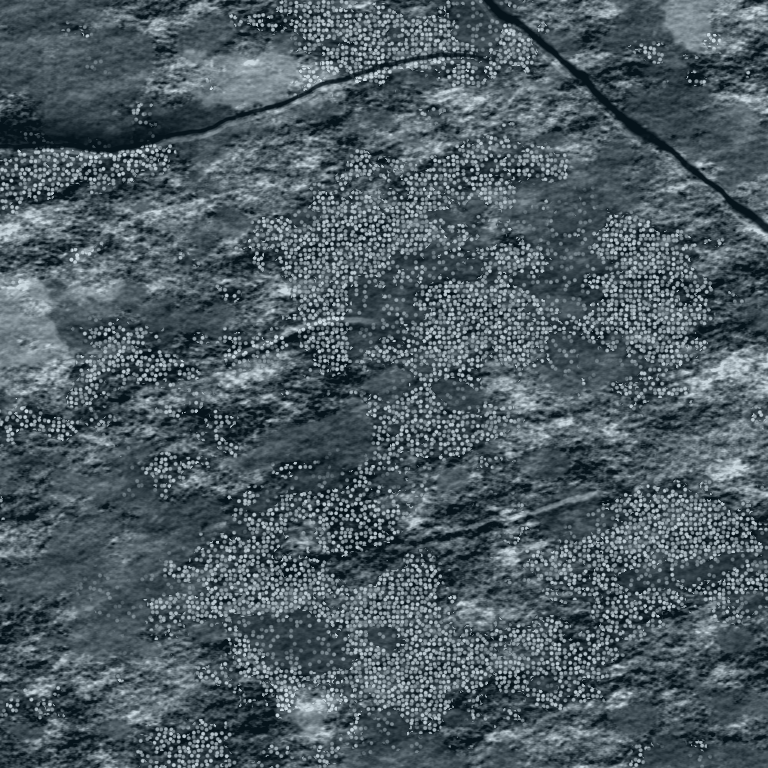
Write a three.js fragment shader that draws this texture.

```glsl
// Weathered slate-blue rock face with lichen, pale crusts, veins and cracks.
// Layered fbm gives mottling and relief lit from above; cellular dots give
// the lichen grains; wobbling curves give the seams. Tone is tinted last.

varying vec2 vUv;

const vec3 TINT_OFFSET = vec3(-0.048, 0.003, 0.031);
const vec2 LIGHT_STEP = vec2(-0.0015, 0.004);
const float GRAIN_SCALE = 165.0;

float hash(vec2 p) {
  return fract(sin(dot(p, vec2(127.1, 311.7))) * 43758.5453);
}

float noise(vec2 p) {
  vec2 cell = floor(p);
  vec2 f = fract(p);
  f = f * f * (3.0 - 2.0 * f);
  float low = mix(hash(cell), hash(cell + vec2(1.0, 0.0)), f.x);
  float high = mix(hash(cell + vec2(0.0, 1.0)), hash(cell + 1.0), f.x);
  return mix(low, high, f.y);
}

float fbm(vec2 p, float gain) {
  float sum = 0.0;
  float total = 0.0;
  float amp = 1.0;
  for (int i = 0; i < 5; i++) {
    sum += amp * noise(p);
    total += amp;
    amp *= gain;
    p = mat2(1.96, 0.28, -0.28, 1.96) * p + 17.3;
  }
  return sum / total;
}

// Soft ellipse whose rim is displaced by wobble
float blob(vec2 p, vec2 centre, vec2 radii, float wobble) {
  return 1.0 - smoothstep(0.75, 1.1, length((p - centre) / radii) + wobble);
}

// Stripe around a curve, given the height above it
float stripe(float height, float halfWidth) {
  return 1.0 - smoothstep(halfWidth * 0.4, halfWidth * 1.4, abs(height));
}

float span(float x, float start, float end) {
  return smoothstep(start, start + 0.05, x) * (1.0 - smoothstep(end - 0.05, end, x));
}

// Lichen grains: x is coverage, y is the brightness of the nearest grain
vec2 grains(vec2 p, float density) {
  vec2 cell = floor(p);
  float nearest = 9.0;
  float shade = 0.0;
  for (int j = -1; j <= 1; j++) {
    for (int i = -1; i <= 1; i++) {
      vec2 id = cell + vec2(float(i), float(j));
      vec2 seed = vec2(hash(id), hash(id + 41.7));
      float d = length(p - id - 0.15 - 0.7 * seed);
      d += 2.0 * step(density, hash(id + 83.1));
      if (d < nearest) {
        nearest = d;
        shade = hash(id + 9.4);
      }
    }
  }
  return vec2(1.0 - smoothstep(0.22, 0.6, nearest), shade);
}

// Smooth dark spots scattered one per cell
float spots(vec2 p, float scale, float wobble) {
  vec2 cell = floor(p * scale);
  vec2 centre = 0.35 + 0.3 * vec2(hash(cell + 5.2), hash(cell + 23.9));
  vec2 radii = vec2(0.3, 0.2) * (0.5 + 0.6 * hash(cell + 61.0));
  return blob(fract(p * scale), centre, radii, wobble) * step(0.6, hash(cell + 3.3));
}

float rockTone(vec2 p, float plate) {
  vec2 strata = vec2(p.x, p.y - 0.12 * p.x);
  float mottle = fbm(strata * vec2(9.0, 17.0), 0.72) - 0.5;
  vec2 stretch = vec2(24.0, 44.0);
  float relief = fbm(strata * stretch, 0.65) - fbm((strata + LIGHT_STEP) * stretch, 0.65);
  float grit = noise(p * vec2(250.0, 290.0)) - 0.5;
  float bleach = smoothstep(0.53, 0.72, fbm(strata * vec2(15.0, 29.0) + 50.0, 0.75));
  float detail = 0.8 * mottle + 1.45 * relief + 0.25 * grit + 0.32 * bleach;
  return 0.3 + detail * mix(1.0, 0.4, plate);
}

float lichenMask(vec2 p, float wobble) {
  float big = blob(p, vec2(0.50, 0.65), vec2(0.17, 0.11), wobble);
  big = max(big, blob(p, vec2(0.71, 0.62), vec2(0.20, 0.13), wobble));
  big = max(big, blob(p, vec2(0.91, 0.29), vec2(0.23, 0.09), wobble));
  big = max(big, blob(p, vec2(0.46, 0.15), vec2(0.22, 0.11), wobble));
  big = max(big, blob(p, vec2(0.52, 0.95), vec2(0.15, 0.06), wobble));
  float small = smoothstep(0.55, 0.64, fbm(p * vec2(7.0, 9.0) + 31.0, 0.6));
  return max(big, 0.8 * small);
}

float crustMask(vec2 p, float wobble) {
  float crust = blob(p, vec2(0.11, 0.65), vec2(0.045, 0.04), wobble);
  crust = max(crust, blob(p, vec2(0.02, 0.58), vec2(0.06, 0.09), wobble));
  crust = max(crust, blob(p, vec2(0.41, 0.08), vec2(0.065, 0.045), wobble));
  crust = max(crust, blob(p, vec2(0.34, 0.90), vec2(0.11, 0.035), wobble));
  return max(crust, blob(p, vec2(0.95, 0.97), vec2(0.09, 0.035), wobble));
}

void main() {
  vec2 p = vUv;
  float wobble = 2.2 * (fbm(p * 13.0 + 7.0, 0.7) - 0.5);
  float bend = 0.025 * (fbm(p * vec2(11.0, 5.0) + 3.0, 0.55) - 0.5);

  // Rock, with flatter plates and spots
  float plate = smoothstep(0.54, 0.62, fbm(p * vec2(8.0, 12.0) + 90.0, 0.6));
  plate = max(plate, spots(p, 9.0, wobble));
  float tone = rockTone(p, plate);

  // Lichen and pale crusts
  float lichen = lichenMask(p, wobble) * (1.0 - 0.7 * plate);
  vec2 grain = grains(p * GRAIN_SCALE, lichen);
  float lichenTone = mix(0.55 * tone + 0.02, 0.5 + 0.3 * grain.y, grain.x);
  tone = mix(tone, lichenTone, smoothstep(0.05, 0.5, lichen));
  tone += 0.22 * crustMask(p, wobble);

  // Raised pale veins with shadow beneath
  float upper = p.y + bend - 0.53 - 0.052 * smoothstep(0.27, 0.42, p.x);
  float lower = p.y + 1.6 * bend - 0.315 - 0.04 * smoothstep(0.6, 0.78, p.x);
  float upperSpan = span(p.x, 0.2, 0.51);
  float lowerSpan = span(p.x, 0.53, 0.82);
  tone += 0.25 * (stripe(upper, 0.004) * upperSpan + stripe(lower, 0.004) * lowerSpan);
  tone -= 0.14 * (stripe(upper + 0.01, 0.004) * upperSpan + stripe(lower + 0.01, 0.005) * lowerSpan);

  // Ledge with a dark overhang, and the diagonal crack
  float ledge = p.y + bend - 0.805 - 0.125 * smoothstep(0.1, 0.62, p.x);
  float ledgeSpan = 1.0 - smoothstep(0.6, 0.68, p.x);
  float overhang = smoothstep(-0.002, 0.003, ledge) * (1.0 - smoothstep(0.005, 0.05, ledge));
  tone *= 1.0 - 0.65 * overhang * (1.0 - smoothstep(0.15, 0.4, p.x));
  tone *= 1.0 - 0.75 * stripe(ledge, 0.003) * ledgeSpan;
  tone += 0.15 * stripe(ledge + 0.008, 0.003) * ledgeSpan;
  float crack = p.y + 1.5 * bend - 1.0 + 0.86 * (p.x - 0.645);
  tone *= 1.0 - 0.85 * stripe(crack, 0.004 + 0.006 * noise(p * 25.0));
  tone += 0.1 * stripe(crack + 0.016, 0.004);

  gl_FragColor = vec4(clamp(vec3(clamp(tone, 0.07, 0.84)) + TINT_OFFSET, 0.0, 1.0), 1.0);
}
```
